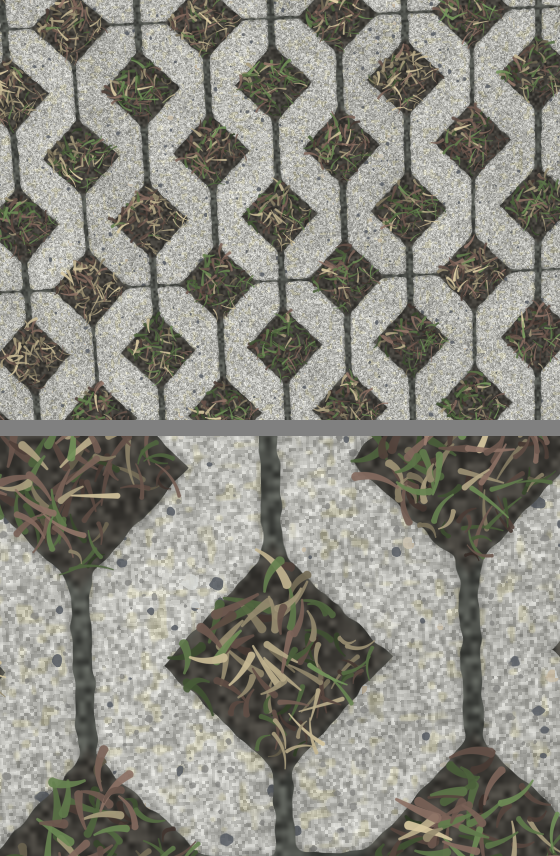
Top: the whole. Bottom: its middle third, enlarged.
Reproduce this texture procedurally as a Shadertoy shader.

```glsl
// Concrete grid pavers with diamond openings filled with grass, straw and soil.

const float DIAMOND = 0.295;      // half diagonal of an opening, in cells
const int BLADES = 95;            // blades per opening

const vec3 CONCRETE = vec3(0.71, 0.71, 0.69);
const vec3 SOIL = vec3(0.25, 0.24, 0.22);
const vec3 JOINT = vec3(0.30, 0.31, 0.29);
const vec3 GREEN = vec3(0.37, 0.47, 0.29);
const vec3 STRAW = vec3(0.70, 0.65, 0.52);
const vec3 DEAD_LEAF = vec3(0.46, 0.37, 0.33);

float hash(vec2 p) {
    return fract(sin(dot(p, vec2(12.9898, 78.233))) * 43758.5453);
}

vec2 hash2(vec2 p) {
    return vec2(hash(p), hash(p + vec2(37.2, 11.7)));
}

float noise(vec2 p) {
    vec2 i = floor(p), f = fract(p);
    f = f * f * (3.0 - 2.0 * f);
    return mix(mix(hash(i), hash(i + vec2(1, 0)), f.x),
               mix(hash(i + vec2(0, 1)), hash(i + vec2(1, 1)), f.x), f.y);
}

float smoothMin(float a, float b, float k) {
    float h = max(k - abs(a - b), 0.0) / k;
    return min(a, b) - h * h * k * 0.25;
}

// Canvas position to paver cells: slight turn and keystone
vec2 toCells(vec2 p) {
    p -= vec2(-0.002, -0.012);
    float c = cos(0.042), s = sin(0.042);
    vec2 r = mat2(c, -s, s, c) * p;
    return r / vec2(0.308 * (1.0 + 0.07 * p.y), 0.3125);
}

// Centre of the nearest opening in the staggered lattice
vec2 openingCentre(vec2 q) {
    vec2 a = floor(q + 0.5);
    vec2 d = q - a;
    return abs(d.x) + abs(d.y) > 0.5 ? a + 0.5 * sign(d) : a;
}

// Signed distance to the joints, negative inside
float jointDistance(vec2 q) {
    float column = floor(q.x * 2.0 + 0.5);
    float halfWidth = mod(column, 6.0) == 3.0 ? 0.014 : 0.025;
    float vertical = abs(q.x - column * 0.5) - halfWidth;
    float horizontal = abs(mod(q.y + 1.5, 2.0) - 1.0) - 0.009;
    return smoothMin(vertical, horizontal, 0.03);
}

// Pebble mask: one candidate per grid square, kept with the given chance
float pebble(vec2 p, float chance, float aa) {
    vec2 id = floor(p);
    vec2 d = fract(p) - 0.35 - 0.3 * hash2(id + 3.1);
    d.x *= 0.8 + 0.5 * hash(id + 8.3);
    float radius = mix(0.08, 0.30, pow(hash(id + 5.7), 2.0));
    float edge = length(d) - radius + 0.12 * (noise(p * 5.0) - 0.5);
    return step(hash(id), chance) * smoothstep(aa, -aa, edge);
}

vec3 concrete(vec2 q, float aa) {
    vec2 block = vec2(floor(q.x * 2.0), floor((q.y + 0.5) / 2.0));
    float tone = 0.05 * (hash(block + 4.0) - 0.5) + 0.06 * (noise(q * 7.0) - 0.5);
    float grain = 0.22 * (noise(q * 75.0) - 0.5) + 0.20 * (hash(floor(q * 115.0)) - 0.5);
    vec3 color = CONCRETE + tone + grain;
    color += vec3(0.03, 0.02, -0.04) * smoothstep(0.6, 0.9, noise(q * 38.0));
    float wear = 0.05 + 0.24 * hash(block + 9.0) * noise(q * 2.5);
    color = mix(color, vec3(0.33, 0.35, 0.38), 0.85 * pebble(q * 17.0, wear, aa * 17.0));
    color = mix(color, vec3(0.48, 0.48, 0.47), 0.7 * pebble(q * 29.0 + 7.3, 0.16, aa * 29.0));
    vec3 paleStone = mix(vec3(0.86, 0.87, 0.86), vec3(0.78, 0.71, 0.60), hash(floor(q * 14.0)));
    return mix(color, paleStone, 0.8 * pebble(q * 14.0 + 0.5, 0.06, aa * 14.0));
}

// Paints curved blades over a base colour; d is relative to the opening centre
vec3 grass(vec3 color, vec2 d, vec2 id, float aa) {
    float dryness = hash(id + 21.0);
    float litter = hash(id + 46.0);
    for (int i = 0; i < BLADES; i++) {
        vec2 seed = id * 7.0 + float(i) * vec2(1.37, 2.71);
        vec2 r = hash2(seed), s = hash2(seed + 53.0);
        vec2 root = vec2(r.x - r.y, r.x + r.y - 1.0) * DIAMOND * 0.93;
        float angle = 6.2832 * s.x;
        vec2 dir = vec2(cos(angle), sin(angle));
        float len = mix(0.035, 0.12, s.y);
        vec2 v = d - root;
        float t = clamp(dot(v, dir) / len + 0.5, 0.0, 1.0);
        float bend = (t - 0.5) * (t - 0.5) * 0.10 * (r.x - 0.5);
        float along = dot(v, dir) - (t - 0.5) * len;
        float across = dot(v, vec2(-dir.y, dir.x)) - bend;
        float width = mix(0.005, 0.013, r.y) * (1.0 - 0.7 * t);
        float cover = smoothstep(aa, -aa, length(vec2(along, across)) - width);
        float kind = hash(seed + 91.0);
        vec3 tint = mix(GREEN, DEAD_LEAF, step(kind, 0.2 + 0.4 * litter));
        tint = mix(tint, STRAW, step(1.0 - 0.55 * dryness * dryness - 0.10, kind));
        float light = mix(0.60, 1.12, float(i) / float(BLADES)) * (0.75 + 0.45 * s.y);
        color = mix(color, tint * light, cover * 0.92);
    }
    return color;
}

void mainImage(out vec4 fragColor, in vec2 fragCoord) {
    vec2 q = toCells((fragCoord - 0.5 * iResolution.xy) / iResolution.y);
    float aa = 2.4 / iResolution.y;
    vec2 id = openingCentre(q);
    vec2 d = q - id;

    // Openings and joints, with slightly crumbled edges
    float opening = (abs(d.x) + abs(d.y) - DIAMOND) * 0.7071;
    float crumble = 0.012 * (noise(q * 28.0) - 0.5);
    float gap = smoothMin(opening, jointDistance(q), 0.025) + crumble;

    // Ground below the pavers
    vec3 ground = mix(JOINT, SOIL, smoothstep(0.02, -0.02, opening));
    ground *= 0.65 + 0.70 * noise(q * 55.0);

    // Pavers with darkened rims
    vec3 paver = concrete(q, aa) * mix(0.86, 1.0, smoothstep(0.0, 0.025, gap));
    vec3 color = mix(ground, paver, smoothstep(-aa, aa, gap));

    // Grass, spilling a little over the rims
    if (opening < 0.05) color = grass(color, d, id, aa);
    fragColor = vec4(clamp(color, 0.0, 1.0), 1.0);
}
```
